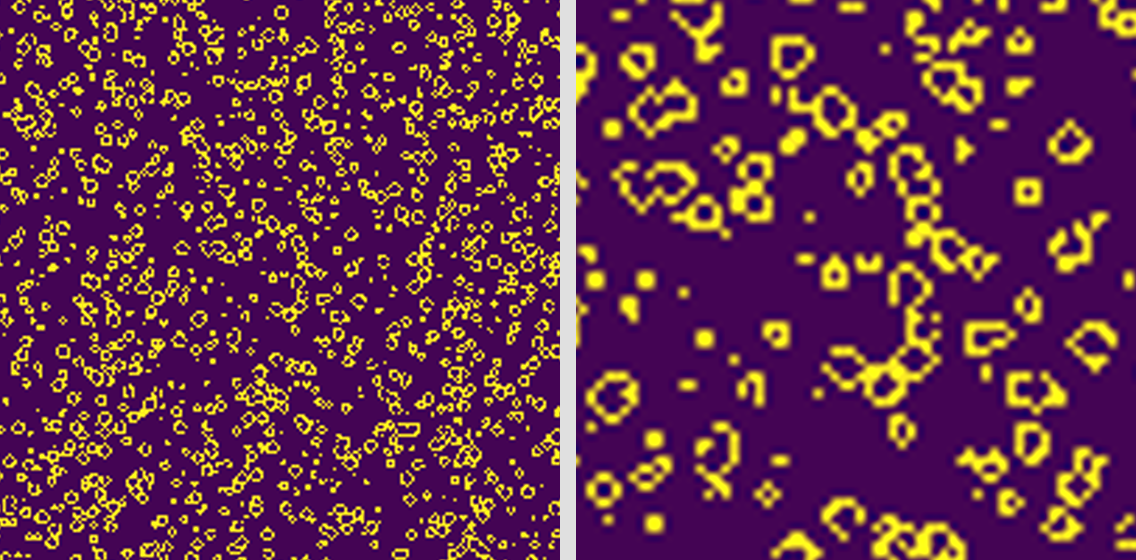
Left, the full canvas; right, a detail of the centre.
Write a WebGL 2 fragment shader that draws this texture.

```glsl
#version 300 es
precision highp float;
// Small yellow outlines scattered over violet, drawn on a coarse square grid.
// Hashed seeds grow into little discs; only the rim of their union is lit.
// A sharp cubic filter then smooths the grid, leaving faint dark halos.

uniform vec2 u_resolution;
out vec4 outColor;

const float CELLS = 200.0;       // grid cells across the canvas
const float SEED_SPACING = 4.0;  // cells between seed sites
const float MAX_RADIUS = 2.3;    // largest disc, in cells
const float SHARPNESS = -0.75;   // negative lobe of the cubic filter
const vec3 VIOLET = vec3(0.267, 0.015, 0.329);
const vec3 YELLOW = vec3(0.985, 0.925, 0.135);

vec3 hash3(vec2 p) {
    vec3 q = fract(p.xyx * vec3(0.1031, 0.1030, 0.0973));
    q += dot(q, q.yxz + 33.33);
    return fract((q.xxy + q.yzz) * q.zyx);
}

// Layered, warped sines: slow drift between crowded and empty areas.
float crowding(vec2 uv) {
    vec2 w = uv + 0.03 * sin(uv.yx * vec2(17.0, 23.0) + vec2(1.3, 4.1));
    float s = sin(dot(w, vec2(31.0, 19.0))) + sin(dot(w, vec2(-23.0, 41.0)) + 2.0);
    s += sin(dot(w, vec2(57.0, -34.0)) + 4.0);
    return s / 3.0;
}

// Between a circle and a diamond.
float roundedDiamond(vec2 d) {
    return mix(length(d), abs(d.x) + abs(d.y), 0.25);
}

// Signed distance, in cells, to the union of nearby discs.
float discUnion(vec2 p) {
    vec2 home = floor(p / SEED_SPACING);
    float nearest = 10.0;
    for (int j = -1; j <= 1; j++) {
        for (int i = -1; i <= 1; i++) {
            vec2 site = home + vec2(i, j);
            vec3 place = hash3(site + 71.0);
            float chance = 0.47 + 0.22 * crowding(site * SEED_SPACING / CELLS);
            if (place.z < chance) {
                vec2 center = (site + place.xy) * SEED_SPACING;
                float radius = MAX_RADIUS * hash3(site + 213.0).x;
                nearest = min(nearest, roundedDiamond(p - center) - radius);
            }
        }
    }
    return nearest;
}

// One where a cell lies on the slightly ragged rim, otherwise zero.
float litCell(vec2 cell) {
    float ragged = 0.35 * (hash3(cell + 409.0).y - 0.5);
    return step(abs(discUnion(cell + 0.5) + ragged), 0.5);
}

// Cubic interpolation weight at distance x from a sample.
float cubicWeight(float x, float a) {
    x = abs(x);
    float inner = ((a + 2.0) * x - (a + 3.0)) * x * x + 1.0;
    float outer = a * (((x - 5.0) * x + 8.0) * x - 4.0);
    return x < 1.0 ? inner : (x < 2.0 ? outer : 0.0);
}

// Filtered light from the four by four cells around p.
float filteredLight(vec2 p) {
    vec2 base = floor(p - 0.5);
    vec2 f = p - 0.5 - base;
    float light = 0.0;
    for (int j = -1; j <= 2; j++) {
        float wy = cubicWeight(f.y - float(j), SHARPNESS);
        for (int i = -1; i <= 2; i++) {
            float wx = cubicWeight(f.x - float(i), SHARPNESS);
            light += wx * wy * litCell(base + vec2(i, j));
        }
    }
    return light;
}

void main() {
    vec2 uv = gl_FragCoord.xy / u_resolution.y;
    vec3 color = mix(VIOLET, YELLOW, filteredLight(uv * CELLS));
    outColor = vec4(clamp(color, 0.0, 1.0), 1.0);
}
```
